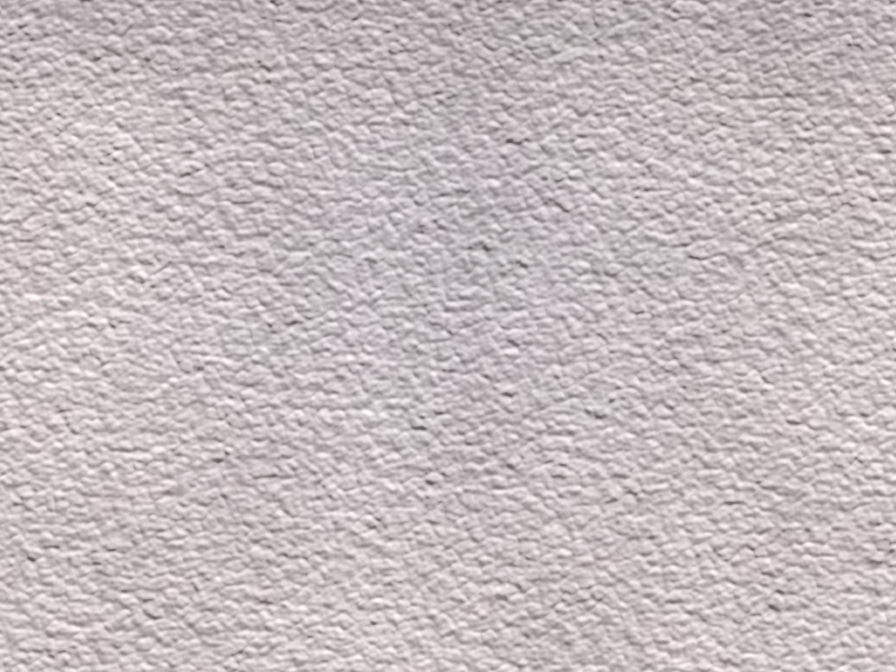
Write a Shadertoy shader that draws this texture.

```glsl
// Pale pinkish plaster: a wall packed with fine rounded grains and short dark gaps.
// Scattered soft domes and gradient noise make a height field, lit from above by
// comparing heights along the light; broad stains and sparse pits tint the result.

const vec3  PLASTER       = vec3(0.802, 0.762, 0.770);
const vec3  COOL_SHIFT    = vec3(-0.022, -0.004, 0.006);
const vec3  PIT_SHADE     = vec3(0.12, 0.13, 0.135);
const vec2  GRAIN_SCALE   = vec2(60.0, 76.0);  // grains per canvas height
const vec2  LIGHT_DIR     = vec2(0.22, 0.97);
const float LIGHT_STEP    = 0.38;              // in grain units
const float DOME_BLEND    = 6.5;               // higher is a sharper gap
const float DOME_VARIETY  = 0.45;
const float ROUGHNESS     = 0.42;
const float SWELL_AMOUNT  = 0.42;
const float RELIEF        = 0.33;
const float GAP_DEPTH     = 0.06;
const float HIGHLIGHT_CUT = 0.7;
const float STAIN_AMOUNT  = 0.080;
const float TOP_SHADE     = 0.066;
const float CENTRE_SHADE  = 0.042;

uint hashCell(ivec2 cell) {
    uint h = uint(cell.x) * 1597334677u ^ uint(cell.y) * 3812015801u;
    h = (h ^ (h >> 15)) * 2246822519u;
    h = (h ^ (h >> 13)) * 3266489917u;
    return h ^ (h >> 16);
}

// Three random values from 0 to 1 for a cell
vec3 cellRandom(ivec2 cell) {
    uint h = hashCell(cell);
    return vec3(h & 1023u, (h >> 10) & 1023u, (h >> 20) & 1023u) / 1023.0;
}

vec2 latticeGradient(ivec2 cell) {
    float angle = float(hashCell(cell) & 65535u) / 65536.0 * 6.28319;
    return vec2(cos(angle), sin(angle));
}

float gradientNoise(vec2 p) {
    vec2 base = floor(p);
    vec2 f = p - base;
    ivec2 cell = ivec2(base);
    vec2 w = f * f * f * (f * (f * 6.0 - 15.0) + 10.0);
    float a = dot(latticeGradient(cell), f);
    float b = dot(latticeGradient(cell + ivec2(1, 0)), f - vec2(1.0, 0.0));
    float c = dot(latticeGradient(cell + ivec2(0, 1)), f - vec2(0.0, 1.0));
    float d = dot(latticeGradient(cell + ivec2(1, 1)), f - vec2(1.0, 1.0));
    return mix(mix(a, b, w.x), mix(c, d, w.x), w.y);
}

// Smooth maximum of one randomly placed dome per cell
float domes(vec2 p) {
    vec2 base = floor(p);
    float sum = 0.0;
    for (int y = -1; y <= 1; y++) {
        for (int x = -1; x <= 1; x++) {
            vec2 corner = base + vec2(x, y);
            vec3 random = cellRandom(ivec2(corner));
            vec2 away = p - corner - random.xy;
            float dome = DOME_VARIETY * (random.z - 0.5) - 1.3 * dot(away, away);
            sum += exp(DOME_BLEND * dome);
        }
    }
    return log(sum + 0.02) / DOME_BLEND;
}

float plasterHeight(vec2 p) {
    vec2 warp = vec2(gradientNoise(p * 0.9 + 31.0), gradientNoise(p * 0.9 + 77.0));
    float rough = gradientNoise(p * 1.63 + 13.7);
    float swell = gradientNoise(p * 0.61 + 53.1);
    return domes(p + 0.35 * warp) + ROUGHNESS * rough + SWELL_AMOUNT * swell;
}

// Broad, faint unevenness of the coat
float stain(vec2 uv) {
    float sum = 0.0;
    float weight = 0.5;
    vec2 p = uv * 3.0 + 9.0;
    for (int i = 0; i < 4; i++) {
        sum += weight * gradientNoise(p);
        p = p * 2.1 + 5.3;
        weight *= 0.7;
    }
    return sum;
}

void mainImage(out vec4 fragColor, in vec2 fragCoord) {
    vec2 uv = fragCoord / iResolution.y;
    vec2 screen = fragCoord / iResolution.xy;
    vec2 p = uv * GRAIN_SCALE;

    // Relief: slopes that face the light brighten, undersides darken
    float height = plasterHeight(p);
    float slope = height - plasterHeight(p + LIGHT_DIR * LIGHT_STEP);
    float shade = RELIEF * slope + GAP_DEPTH * height;
    shade -= HIGHLIGHT_CUT * shade * abs(shade) * step(0.0, shade);

    // Sparse pits on the steepest undersides
    float pitZone = smoothstep(0.05, 0.40, gradientNoise(p * 0.27 + 91.0));
    float pit = pitZone * smoothstep(0.15, 0.60, -slope);

    // Large-scale light: dim upper edge and a cooler, dimmer middle
    vec2 offset = (screen - vec2(0.50, 0.62)) * vec2(2.0, 1.7);
    float middle = exp(-1.6 * dot(offset, offset));
    float top = smoothstep(0.72, 1.02, screen.y);
    float broad = STAIN_AMOUNT * stain(uv) - TOP_SHADE * top - CENTRE_SHADE * middle + 0.020;

    vec3 color = PLASTER + shade + broad;
    color += COOL_SHIFT * (max(middle, 0.7 * top) - 0.30);
    color += vec3(0.012, -0.004, 0.004) * gradientNoise(uv * 9.0 + 40.0);
    color -= PIT_SHADE * pit;
    fragColor = vec4(clamp(color, 0.0, 1.0), 1.0);
}
```
